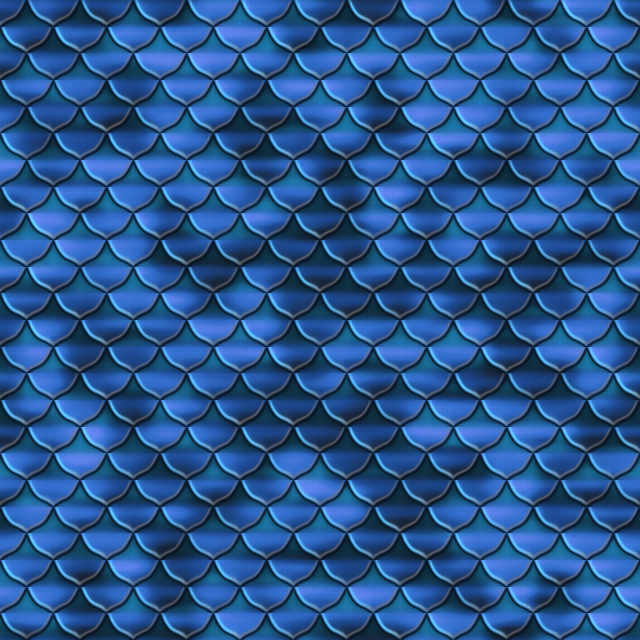
A three.js fragment shader for this pattern:

```glsl
// Overlapping pointed blue scales with lit rims, 12 across and 24 staggered rows, tiling.
varying vec2 vUv;

const float PI = 3.14159265;
const vec2 GRID = vec2(12.0, 24.0);

float hash(vec2 p) {
  vec3 q = fract(p.xyx * vec3(0.1031, 0.1030, 0.0973));
  q += dot(q, q.yzx + 33.33);
  return fract((q.x + q.y) * q.z);
}

// Value noise that wraps after a whole number of cells
float noise(vec2 uv, vec2 period) {
  vec2 p = uv * period;
  vec2 i = floor(p);
  vec2 f = fract(p);
  f = f * f * (3.0 - 2.0 * f);
  vec2 a = mod(i, period);
  vec2 b = mod(i + 1.0, period);
  return mix(mix(hash(a), hash(vec2(b.x, a.y)), f.x),
             mix(hash(vec2(a.x, b.y)), hash(b), f.x), f.y);
}

// Odd rows are shifted by half a scale
float rowShift(float row) {
  return 0.5 * mod(row, 2.0);
}

// Height of the lower edge: pointed tip at t = 0, round shoulder towards t = 1
float edgeHeight(float t) {
  return t - 0.2 * sin(PI * t) + 0.07 * sin(2.0 * PI * t);
}

float edgeSlope(float t) {
  return 1.0 - 0.2 * PI * cos(PI * t) + 0.14 * PI * cos(2.0 * PI * t);
}

vec3 scaleColour(vec2 q, float row) {
  float x = q.x + rowShift(row);
  float y = q.y - row;
  vec2 id = mod(vec2(floor(x), row), GRID);
  x = fract(x) - 0.5;

  // Cloudy light, horizontal streaks and a tone per scale
  float cloud = smoothstep(0.12, 0.88, noise(vUv, vec2(15.0)));
  float streak = noise(vUv + 0.37, vec2(14.0, 60.0));
  float tone = 0.5 * cloud + 0.3 * streak + 0.2 * hash(id + 7.0);

  // Dark foot, glowing belly, teal root
  float belly = exp(-pow((y - 0.8) / 0.38, 2.0));
  float light = clamp(tone * 0.85 + 0.32 * belly - 0.12 - 0.15 * x, 0.0, 1.0);
  vec3 body = mix(vec3(0.09, 0.14, 0.22), vec3(0.11, 0.28, 0.56), smoothstep(0.05, 0.45, light));
  body = mix(body, vec3(0.20, 0.43, 0.80), smoothstep(0.38, 0.70, light));
  body = mix(body, vec3(0.37, 0.51, 0.92), smoothstep(0.66, 0.95, light));
  vec3 root = mix(vec3(0.06, 0.20, 0.28), vec3(0.12, 0.50, 0.70), smoothstep(0.2, 0.8, tone));
  return mix(body, root, smoothstep(0.85, 1.4, y + 0.25 * (streak - 0.5)));
}

void main() {
  vec2 q = vUv * GRID;
  float row = floor(q.y);
  float x = fract(q.x + rowShift(row)) - 0.5;
  float t = 2.0 * abs(x);
  float slope = edgeSlope(t);
  float d = (q.y - row - edgeHeight(t)) / sqrt(1.0 + slope * slope);

  // The scale of this row lies over the one below
  float cover = smoothstep(-0.04, 0.04, d);
  vec3 colour = mix(scaleColour(q, row - 1.0), scaleColour(q, row), cover);

  // Soft shadow and dark line under the edge
  colour *= 1.0 - 0.35 * (1.0 - cover) * exp(min(d, 0.0) * 6.0);
  colour = mix(colour, vec3(0.03, 0.07, 0.12), 0.85 * exp(-pow((d + 0.025) / 0.05, 2.0)));

  // Rim: bright cyan on the left, thin tan on the right and at the tip
  float left = smoothstep(0.06, -0.1, x);
  float shoulder = smoothstep(1.0, 0.8, t);
  float patches = 0.35 + 0.65 * noise(vUv + 0.61, vec2(18.0));
  vec3 cool = mix(vec3(0.50, 0.57, 0.64), vec3(0.38, 0.74, 0.95), smoothstep(0.1, 0.6, t));
  vec3 rimColour = mix(vec3(0.52, 0.48, 0.45), cool, left);
  float rim = exp(-pow((d - 0.085) / mix(0.045, 0.06, left), 2.0));
  colour = mix(colour, rimColour, rim * shoulder * mix(0.65, 0.95, left) * mix(1.0, patches, 0.4));
  colour += vec3(0.06, 0.20, 0.27) * left * shoulder * patches * cover * exp(-max(d, 0.0) * 7.0);

  // Faint diagonal weave
  float weave = sin(2.0 * PI * 128.0 * (vUv.x + vUv.y)) * sin(2.0 * PI * 128.0 * (vUv.x - vUv.y));
  colour *= 1.0 + 0.04 * weave;

  gl_FragColor = vec4(colour, 1.0);
}
```
